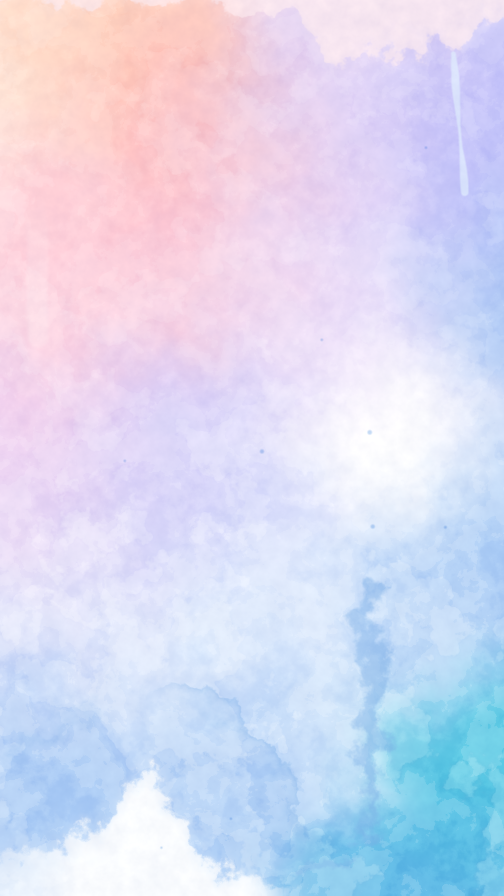
Reproduce this background procedurally as a Shadertoy shader.

```glsl
const vec3 WHITE = vec3(1.0, 1.0, 1.0);
const vec3 CREAM = vec3(1.0, 0.91, 0.85);
const vec3 PEACH = vec3(1.0, 0.83, 0.74);
const vec3 CORAL = vec3(1.0, 0.73, 0.69);
const vec3 PINK = vec3(0.99, 0.78, 0.84);
const vec3 ROSE = vec3(1.0, 0.83, 0.87);
const vec3 BLUSH = vec3(0.99, 0.92, 0.94);
const vec3 ORCHID = vec3(0.94, 0.83, 0.95);
const vec3 LILAC = vec3(0.93, 0.88, 0.98);
const vec3 LAVENDER = vec3(0.82, 0.81, 0.98);
const vec3 PERIWINKLE = vec3(0.74, 0.75, 0.98);
const vec3 SKY = vec3(0.67, 0.80, 0.96);
const vec3 MIST = vec3(0.87, 0.92, 0.99);
const vec3 CYAN = vec3(0.33, 0.80, 0.89);
const vec3 AZURE = vec3(0.40, 0.73, 0.91);
const vec3 INK = vec3(0.48, 0.68, 0.90);

const float ASPECT = 0.5625;       // composition width over height
const float WARP = 0.05;           // raggedness of the colour washes
const float BLOOM_STRENGTH = 0.17; // lightness of the dried blooms
const float FLECK_STRENGTH = 0.13; // lightness of the small blooms
const float GRAIN = 0.045;         // paper texture
const float SPECK_GRID = 9.0;
const float SPECK_SHARE = 0.10;

vec2 hash2(vec2 p) {
    vec3 q = fract(p.xyx * vec3(0.1031, 0.1030, 0.0973));
    q += dot(q, q.yzx + 33.33);
    return fract((q.xx + q.yz) * q.zy);
}

float gradientAt(vec2 cell, vec2 offset) {
    float angle = 6.2832 * hash2(cell).x;
    return dot(vec2(cos(angle), sin(angle)), offset);
}

float noise(vec2 p) {
    vec2 i = floor(p), f = fract(p);
    vec2 u = f * f * f * (f * (f * 6.0 - 15.0) + 10.0);
    vec2 e = vec2(0.0, 1.0);
    return mix(mix(gradientAt(i, f), gradientAt(i + e.yx, f - e.yx), u.x),
               mix(gradientAt(i + e, f - e), gradientAt(i + e.yy, f - e.yy), u.x), u.y);
}

float fbm(vec2 p) {
    float sum = 0.0, amp = 0.8;
    for (int i = 0; i < 5; i++) {
        sum += amp * noise(p);
        p = mat2(1.6, 1.2, -1.2, 1.6) * p + 17.3;
        amp *= 0.55;
    }
    return sum;
}

// Adds one soft colour to a normalised blend
void wash(inout vec4 sum, vec2 p, vec2 centre, float radius, vec3 colour) {
    vec2 d = (p - centre) / radius;
    sum += vec4(colour, 1.0) * exp(-dot(d, d));
}

float segment(vec2 p, vec2 a, vec2 b) {
    vec2 ab = b - a;
    return length(p - a - ab * clamp(dot(p - a, ab) / dot(ab, ab), 0.0, 1.0));
}

float cover(float d, float softness) {
    return 1.0 - smoothstep(-softness, softness, d);
}

void mainImage(out vec4 fragColor, in vec2 fragCoord) {
    vec2 p = fragCoord / iResolution.xy * vec2(ASPECT, 1.0);
    float coarse = fbm(p * 7.0 + 3.0), fine = fbm(p * 24.0 + 41.0), grain = fbm(p * 60.0 + 7.0);
    vec2 q = p + WARP * vec2(coarse, fbm(p * 8.0 + 60.0));
    vec2 ragged = p + 0.035 * vec2(fine, fbm(p * 20.0 + 9.0));

    // Colour washes, top to bottom
    vec4 sum = vec4(MIST, 1.0) * 0.01;
    wash(sum, q, vec2(0.00, 0.90), 0.10, CREAM);
    wash(sum, q, vec2(0.10, 0.97), 0.10, PEACH);
    wash(sum, q, vec2(0.18, 0.88), 0.10, CORAL);
    wash(sum, q, vec2(0.20, 0.77), 0.12, PINK);
    wash(sum, q, vec2(0.04, 0.72), 0.13, ROSE);
    wash(sum, q, vec2(0.37, 0.86), 0.12, mix(LAVENDER, ORCHID, 0.5));
    wash(sum, q, vec2(0.53, 0.80), 0.11, PERIWINKLE);
    wash(sum, q, vec2(0.57, 0.69), 0.09, SKY);
    wash(sum, q, vec2(0.36, 0.68), 0.13, LILAC);
    wash(sum, q, vec2(0.05, 0.49), 0.13, ORCHID);
    wash(sum, q, vec2(0.19, 0.47), 0.11, LAVENDER);
    wash(sum, q, vec2(0.25, 0.34), 0.13, MIST);
    wash(sum, q, vec2(0.07, 0.32), 0.11, mix(LILAC, MIST, 0.6));
    wash(sum, q, vec2(0.53, 0.36), 0.09, SKY);
    wash(sum, q, vec2(0.48, 0.28), 0.08, mix(SKY, MIST, 0.5));
    wash(sum, q, vec2(0.06, 0.17), 0.09, SKY);
    wash(sum, q, vec2(0.25, 0.14), 0.09, SKY);
    wash(sum, q, vec2(0.37, 0.17), 0.06, MIST);
    wash(sum, q, vec2(0.53, 0.13), 0.10, CYAN);
    wash(sum, q, vec2(0.50, 0.01), 0.11, AZURE);
    vec3 colour = sum.rgb / sum.a;

    // White glow
    vec2 glow = (q - vec2(0.445, 0.51)) / vec2(0.095, 0.085);
    colour = mix(colour, WHITE, 0.95 * exp(-dot(glow, glow)));

    // Dried blooms, small flecks and the darker pigment along their rims
    float lower = mix(1.0, 0.55, smoothstep(0.3, 0.7, p.y));
    float bloom = coarse + 0.35 * fine - 0.04;
    float fleck = fbm(q * 15.0 + 90.0) + 0.3 * grain - 0.06;
    colour = mix(colour, WHITE, BLOOM_STRENGTH * lower * smoothstep(-0.06, 0.06, bloom));
    colour = mix(colour, WHITE, FLECK_STRENGTH * lower * smoothstep(-0.03, 0.03, fleck));
    colour = mix(colour, colour * colour, 0.15 * lower * exp(-pow(bloom / 0.03, 2.0)));
    colour = mix(colour, colour * colour, 0.18 * lower * smoothstep(0.1, 0.4, -fleck));
    float arc = length(ragged - vec2(0.195, 0.09)) - 0.14;
    float arcSide = smoothstep(0.15, 0.23, p.x) * smoothstep(0.03, 0.10, p.y);
    colour = mix(colour, INK, 0.42 * arcSide * exp(-abs(arc) / 0.012) * cover(arc, 0.003));

    // Blue streaks
    float streak = segment(ragged, vec2(0.412, 0.33), vec2(0.412, 0.07)) - 0.012 - 0.015 * coarse;
    float stroke = segment(ragged, vec2(0.33, 0.025), vec2(0.40, 0.035)) - 0.006;
    float smear = segment(ragged, vec2(0.02, 0.16), vec2(0.10, 0.21)) - 0.006;
    colour = mix(colour, INK, 0.45 * cover(streak, 0.007) + 0.32 * cover(stroke, 0.004));
    colour = mix(colour, INK, 0.16 * cover(smear, 0.010));

    // Cloud in the lower left
    float hill = 0.055 - 0.3 * max(p.x - 0.18, 0.0) + 0.085 * exp(-pow((p.x - 0.165) / 0.04, 2.0));
    float cloud = ragged.y - hill + 0.03 * coarse + 0.02 * grain;
    float cloudSide = mix(0.6, 0.93, smoothstep(0.0, 0.10, p.x)) * (1.0 - smoothstep(0.27, 0.36, p.x));
    colour = mix(colour, WHITE, cloudSide * (0.6 * cover(cloud, 0.007) + 0.4 * cover(cloud, 0.03)));

    // Bare paper along the top
    float depth = 0.016 * smoothstep(0.16, 0.24, p.x) + 0.036 * smoothstep(0.32, 0.37, p.x);
    depth *= 1.0 - 0.7 * smoothstep(0.50, 0.55, p.x);
    float bare = 1.0 - depth - ragged.y - 0.02 * coarse;
    colour = mix(colour, BLUSH, 0.55 * cover(bare, 0.003) + 0.27 * cover(bare, 0.02));

    // Drips
    float taper = 0.003 + 0.0015 * sin(p.y * 55.0 + 2.0);
    float drip = segment(p + 0.003 * coarse, vec2(0.506, 0.94), vec2(0.518, 0.785)) - taper;
    float paleDrip = segment(p + 0.006 * coarse, vec2(0.040, 0.77), vec2(0.044, 0.625)) - 0.011;
    colour = mix(colour, MIST, 0.75 * cover(drip, 0.0015));
    colour = mix(colour, BLUSH, 0.35 * smoothstep(0.80, 0.66, p.y) * cover(paleDrip, 0.003));

    // Scattered specks and paper grain
    vec2 cell = floor(p * SPECK_GRID), seed = hash2(cell + 5.0);
    float speck = length(fract(p * SPECK_GRID) - 0.2 - 0.6 * hash2(cell + 71.0)) / SPECK_GRID;
    speck -= mix(0.001, 0.0025, seed.y);
    colour = mix(colour, colour * INK, 0.45 * step(seed.x, SPECK_SHARE) * cover(speck, 0.0015));
    colour += GRAIN * (0.5 * fine + 0.6 * grain) * vec3(1.0, 0.9, 0.5);
    fragColor = vec4(clamp(colour, 0.0, 1.0), 1.0);
}
```
